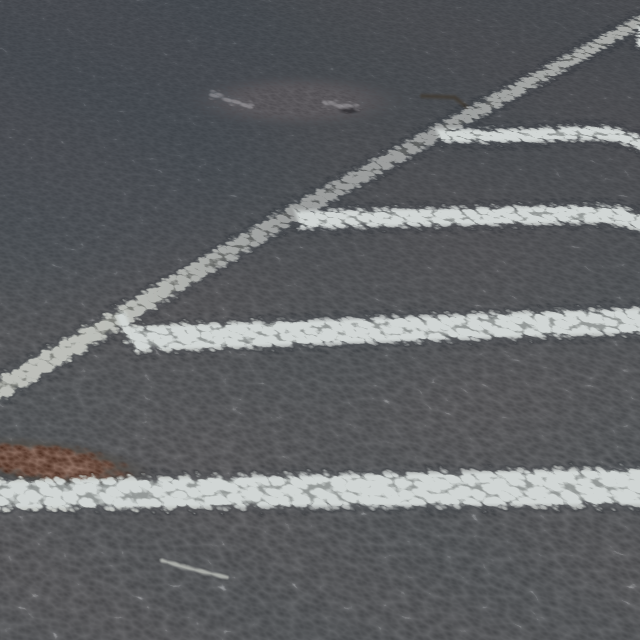
A WebGL 2 fragment shader for this texture:

```glsl
#version 300 es
precision highp float;
// Worn white road markings on grainy grey asphalt, with a rust patch and a pale stain.
uniform vec2 u_resolution;
out vec4 fragColor;

vec2 hash2(vec2 p) {
  vec3 q = fract(p.xyx * vec3(0.1031, 0.103, 0.0973));
  q += dot(q, q.yzx + 33.33);
  return fract((q.xx + q.yz) * q.zy);
}

// Cellular noise: distance to the nearest scattered point
float cells(vec2 p) {
  vec2 cell = floor(p), f = fract(p);
  float nearest = 2.0;
  for (int j = -1; j <= 1; j++)
    for (int i = -1; i <= 1; i++) {
      vec2 o = vec2(i, j);
      vec2 d = o + hash2(cell + o) - f;
      nearest = min(nearest, dot(d, d));
    }
  return sqrt(nearest);
}

float segment(vec2 p, vec2 a, vec2 b) {
  vec2 pa = p - a, ba = b - a;
  return length(pa - ba * clamp(dot(pa, ba) / dot(ba, ba), 0.0, 1.0));
}

float ellipse(vec2 p, vec2 center, vec2 radius) {
  return length((p - center) / radius);
}

// Signed distance to a nearly level stripe that starts at x = start
float stripe(vec2 p, float start, float mid, float halfHeight) {
  return max(abs(p.y - mid) - halfHeight, start - p.x + 0.3 * (mid - p.y));
}

float cover(float d, float soft) {
  return 1.0 - smoothstep(-soft, soft, d);
}

void main() {
  vec2 uv = gl_FragCoord.xy / u_resolution;

  // Grain becomes finer with distance up the road
  float depth = 1.0 / (2.2 - uv.y);
  vec2 ground = vec2((uv.x - 0.5) * depth * 150.0, depth * 430.0);
  ground.x += 0.45 * ground.y;
  float coarse = cells(ground * 0.62) - 0.45;
  float fine = cells(ground * 1.25 + 17.0) - 0.45;
  float grain = 0.6 * coarse + 0.5 * fine;
  float broad = sin(uv.x * 9.0 + 2.0 * sin(uv.y * 7.0)) * sin(uv.y * 13.0 + uv.x * 4.0);

  // Asphalt
  vec3 color = mix(vec3(0.345, 0.35, 0.36), vec3(0.29, 0.30, 0.318), smoothstep(0.3, 0.95, uv.y));
  color += broad * vec3(0.008, 0.003, 0.002);
  color += grain * mix(0.14, 0.06, smoothstep(0.1, 0.9, uv.y));
  color += 0.17 * smoothstep(0.4, 0.75, coarse + 0.4 * fine) * (1.0 - 0.7 * uv.y);
  color -= vec3(0.012, 0.006, 0.0) * cover(ellipse(uv, vec2(0.12, 0.85), vec2(0.4, 0.35)) - 0.8, 0.3);

  // Pale stain with a chipped rim, a dark spot and a twig
  float stain = cover(ellipse(uv, vec2(0.465, 0.842), vec2(0.14, 0.034)) - 0.9 + 0.5 * grain, 0.35);
  color = mix(color, vec3(0.37, 0.355, 0.37) + 0.1 * grain, 0.75 * stain);
  float chips = min(segment(uv, vec2(0.33, 0.853), vec2(0.39, 0.834)),
                    segment(uv, vec2(0.51, 0.838), vec2(0.555, 0.832)));
  color += 0.19 * cover(chips - 0.003 + 0.012 * coarse, 0.005);
  color -= 0.13 * cover(ellipse(uv, vec2(0.546, 0.828), vec2(0.014, 0.005)) - 1.0, 0.5);
  float twig = min(segment(uv, vec2(0.66, 0.850), vec2(0.71, 0.848)),
                   segment(uv, vec2(0.71, 0.848), vec2(0.73, 0.832)));
  color = mix(color, vec3(0.25, 0.22, 0.18), 0.75 * cover(twig - 0.003, 0.004));

  // Rust patch
  float rust = ellipse(uv, vec2(0.075, 0.277 - 0.12 * (uv.x - 0.075)), vec2(0.122, 0.028));
  color = mix(color, vec3(0.29, 0.27, 0.24), 0.7 * cover(rust - 1.1, 0.35));
  color = mix(color, vec3(0.45, 0.335, 0.285) + 0.32 * grain, cover(rust - 0.88 + 0.5 * coarse, 0.25));

  // Long diagonal line, slightly bent and narrowing upward
  float diagonal = segment(uv, vec2(-0.05, 0.362), vec2(0.195, 0.508));
  diagonal = min(diagonal, segment(uv, vec2(0.195, 0.508), vec2(0.456, 0.665)));
  diagonal = min(diagonal, segment(uv, vec2(0.456, 0.665), vec2(0.69, 0.796)));
  diagonal = min(diagonal, segment(uv, vec2(0.69, 0.796), vec2(1.05, 0.993)));
  diagonal -= mix(0.0155, 0.0085, uv.x);

  // Level stripes; the far two bend down at the right
  float bend = max(uv.x - 0.93, 0.0);
  float level = stripe(uv, 0.685, 0.788 + 0.004 * smoothstep(0.8, 0.92, uv.x) - 3.2 * bend * bend, 0.0105);
  level = min(level, stripe(uv, 0.465, 0.657 + 0.018 * (uv.x - 0.465) - 2.8 * bend * bend, 0.0140));
  level = min(level, stripe(uv, 0.205, 0.471 + 0.036 * (uv.x - 0.22), 0.0195));
  level = min(level, stripe(uv, -0.1, 0.227 + 0.0125 * uv.x, mix(0.0215, 0.029, uv.x)));
  level = min(level, segment(uv, vec2(0.19, 0.505), vec2(0.205, 0.470)) - 0.008);
  level = min(level, segment(uv, vec2(1.0, 0.955), vec2(1.0, 0.93)) - 0.004);

  // Shaded rim, then paint with worn, ragged edges
  float ragged = (0.016 * coarse + 0.008 * fine) * (1.1 - 0.6 * uv.y);
  float paint = min(diagonal, level) + ragged;
  color -= vec3(0.055, 0.05, 0.045) * cover(paint - 0.006, 0.009);
  float fade = smoothstep(0.12, 0.5, uv.x) * (1.0 - 0.4 * smoothstep(0.65, 0.95, uv.x));
  vec3 wornPaint = mix(vec3(0.71, 0.72, 0.70), vec3(0.58, 0.59, 0.59), fade);
  vec3 paintColor = mix(wornPaint, vec3(0.79, 0.81, 0.805), cover(level, 0.006));
  paintColor -= 0.24 * smoothstep(0.0, 0.4, coarse + 0.4 * fine);
  color = mix(color, paintColor + 0.03, cover(paint, 0.0042));

  // Thin pale scrap near the bottom
  float scrap = min(segment(uv, vec2(0.254, 0.124), vec2(0.29, 0.113)),
                    segment(uv, vec2(0.29, 0.113), vec2(0.355, 0.098)));
  color = mix(color, vec3(0.70, 0.71, 0.69), 0.9 * cover(scrap - 0.0025 + 0.004 * coarse, 0.003));

  fragColor = vec4(clamp(color, 0.0, 1.0), 1.0);
}
```
